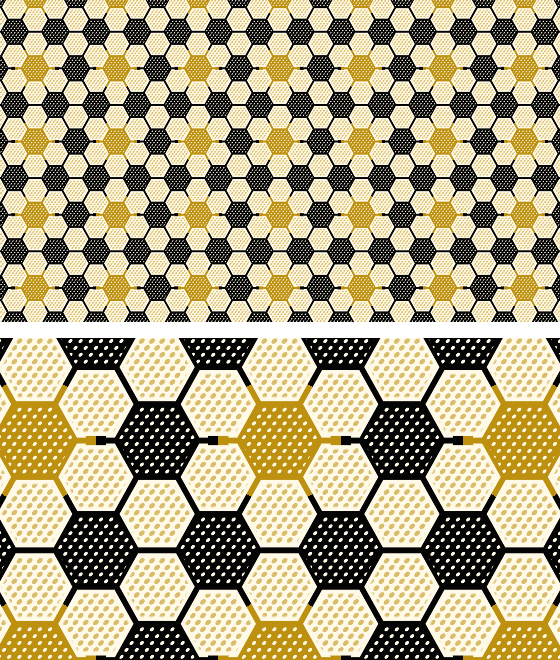
Top, the full canvas; bottom, a detail of the centre.
Give the GLSL for this pattern, as a Shadertoy shader.

```glsl
// Honeycomb of cream cells in which every third cell is black or gold.
// Each coloured hexagon sends spokes halfway to its six neighbours, which
// outline the cream cells; a fine staggered dot weave covers the fills.

// Distance to the nearest leaning dot of a weave with staggered rows.
float weaveDistance(vec2 p) {
    vec2 pitch = vec2(0.25, 0.1624);
    float row = floor(p.y / pitch.y);
    vec2 c = vec2(p.x / pitch.x + 0.5 * mod(row, 2.0), p.y / pitch.y);
    c = (fract(c) - 0.5) * pitch;
    c.x -= 0.4 * c.y;
    return length(c);
}

// Coverage of a shape from its signed distance, softened over one pixel.
float fill(float d, float pixel) {
    return 1.0 - smoothstep(-0.5 * pixel, 0.5 * pixel, d);
}

void mainImage(out vec4 fragColor, in vec2 fragCoord) {
    // One unit is the side of a hexagon; cells are slightly taller than regular
    vec2 p = (fragCoord - iResolution.xy * vec2(0.4997, 0.5605)) / iResolution.x;
    p *= vec2(41.18, 39.75);
    float pixel = 40.5 / iResolution.x;

    // Nearest coloured hexagon: two interleaved rectangular lattices
    vec2 period = vec2(3.0, 5.19615);
    vec2 id = floor(p / period + 0.5);
    vec2 onRow = p - id * period;
    vec2 offRow = (fract(p / period) - 0.5) * period;
    bool mixedRow = dot(onRow, onRow) < dot(offRow, offRow);
    vec2 q = abs(mixedRow ? onRow : offRow);
    bool isGold = mixedRow && mod(id.x, 2.0) < 0.5;

    // Hexagon, spokes along its three diagonals, and knots where colours meet
    float hexagon = max(q.y, dot(q, vec2(0.866, 0.5))) - 0.93;
    float spokes = min(q.y, abs(dot(q, vec2(0.866, -0.5)))) - 0.07;
    float shape = min(hexagon, spokes);
    if (mixedRow) shape = min(shape, max(q.y - 0.11, 1.25 - q.x));

    // Cream ground with ochre flecks, leaving a pale margin by the outlines
    float dots = weaveDistance(p);
    vec3 cream = vec3(1.0, 0.98, 0.91);
    float flecks = fill(dots - 0.065, pixel) * smoothstep(0.06, 0.14, shape);
    vec3 ground = mix(cream, vec3(0.85, 0.74, 0.42), flecks);

    // Black or gold ink with cream dots inside the hexagon only
    vec3 ink = isGold ? vec3(0.74, 0.57, 0.06) : vec3(0.015);
    float specks = fill(dots - 0.047, pixel) * fill(hexagon + 0.1, pixel);
    ink = mix(ink, cream, specks);

    fragColor = vec4(mix(ground, ink, fill(shape, pixel)), 1.0);
}
```
